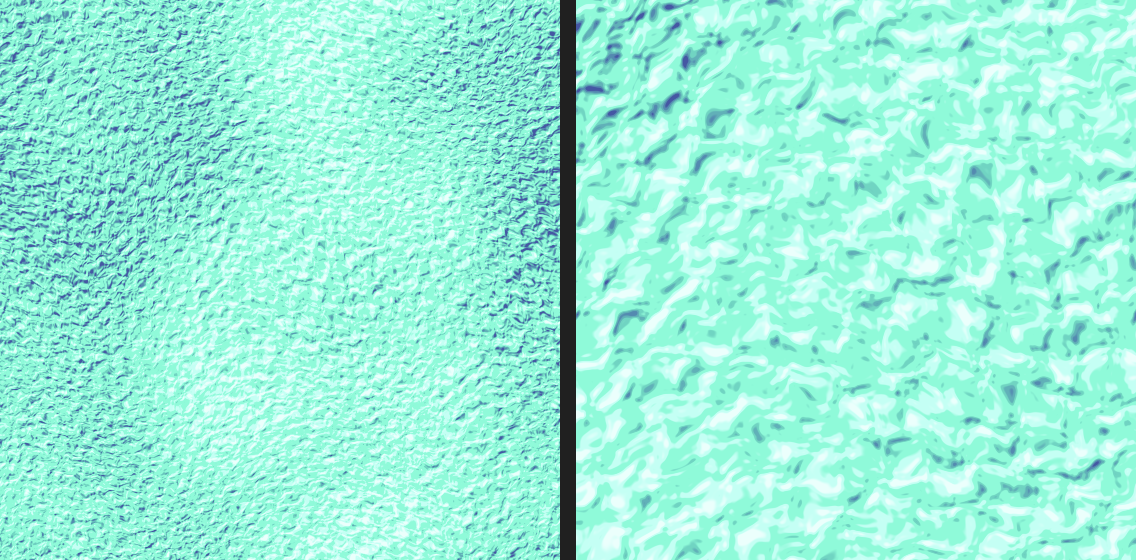
Left: the whole. Right: its middle third, enlarged.
Give the GLSL for this texture, as a Shadertoy shader.

```glsl
// Crinkled mint foil: three octaves of wrapping gradient noise are lit as relief,
// bent by a slow warp and shaded by broad reflections. The lit value then runs
// through a colour ramp from indigo pits over mint to nearly white glints.

const float TAU = 6.2831853;

// Unit gradient of a lattice corner, wrapped to the period
vec2 cornerGradient(vec2 cell, vec2 period) {
    vec2 wrapped = floor(mod(cell + 0.5, period));
    float seed = dot(wrapped + 0.37 * period, vec2(127.1, 311.7));
    float angle = TAU * fract(sin(seed) * 43758.5);
    return vec2(cos(angle), sin(angle));
}

// Gradient noise that repeats after a whole number of cells
float gradientNoise(vec2 p, vec2 period) {
    vec2 cell = floor(p);
    vec2 f = p - cell;
    vec2 s = f * f * f * (f * (f * 6.0 - 15.0) + 10.0);
    vec2 e = vec2(1.0, 0.0);
    float a = dot(cornerGradient(cell, period), f);
    float b = dot(cornerGradient(cell + e.xy, period), f - e.xy);
    float c = dot(cornerGradient(cell + e.yx, period), f - e.yx);
    float d = dot(cornerGradient(cell + e.xx, period), f - e.xx);
    return mix(mix(a, b, s.x), mix(c, d, s.x), s.y);
}

// Height difference along the light, for one size of wrinkle
float litSlope(vec2 p, vec2 cells) {
    vec2 light = vec2(-0.15, 0.23);
    vec2 q = p * cells;
    return gradientNoise(q + light, cells) - gradientNoise(q - light, cells);
}

// Broad reflections: bright and dark bands across the sheet
float reflection(vec2 p) {
    return 0.58 * cos(TAU * (p.x - 0.6))
         + 0.25 * cos(TAU * (p.y - 0.2))
         + 1.1 * gradientNoise(p * 4.0, vec2(4.0));
}

// Brightness of the foil, about zero mean
float foilLight(vec2 p) {
    float tone = reflection(p);
    vec2 bend = vec2(gradientNoise(p * 3.0 + 0.4, vec2(3.0)),
                     gradientNoise(p * vec2(3.0, 2.0), vec2(3.0, 2.0)));
    vec2 q = p + vec2(0.05, 0.08) * bend;

    // Small kinks break the wrinkles into rounded grains
    vec2 kink = vec2(gradientNoise(q * 60.0 + 0.3, vec2(60.0)),
                     gradientNoise(q * 53.0, vec2(53.0)));
    q += 0.008 * kink;

    // Dark regions are more finely crumpled
    float crumple = mix(0.95, 0.6, smoothstep(-0.6, 0.4, tone));
    float relief = litSlope(q, vec2(54.0, 70.0))
                 + 0.75 * litSlope(q, vec2(104.0, 128.0))
                 + crumple * litSlope(q, vec2(186.0, 212.0));
    return tone + 2.1 * relief;
}

vec3 foilColor(float light) {
    vec3 indigo = vec3(0.27, 0.34, 0.64);
    vec3 steel = vec3(0.33, 0.54, 0.69);
    vec3 teal = vec3(0.38, 0.69, 0.72);
    vec3 seaGreen = vec3(0.44, 0.83, 0.76);
    vec3 mint = vec3(0.56, 0.98, 0.85);
    vec3 pale = vec3(0.77, 1.0, 0.957);
    vec3 glint = vec3(0.92, 1.0, 0.99);

    vec3 color = mix(indigo, steel, smoothstep(-2.3, -2.05, light));
    color = mix(color, teal, smoothstep(-1.85, -1.6, light));
    color = mix(color, seaGreen, smoothstep(-1.4, -1.15, light));
    color = mix(color, mint, smoothstep(-1.0, -0.65, light));
    color = mix(color, pale, smoothstep(0.4, 0.9, light));
    return mix(color, glint, smoothstep(1.3, 2.0, light));
}

void mainImage(out vec4 fragColor, in vec2 fragCoord) {
    // Four close samples per pixel smooth the edges but keep them crisp
    vec3 color = vec3(0.0);
    for (int i = 0; i < 4; i++) {
        vec2 jitter = vec2(i % 2, i / 2) * 0.4 - 0.2;
        color += foilColor(foilLight((fragCoord + jitter) / iResolution.xy));
    }
    fragColor = vec4(color / 4.0, 1.0);
}
```
